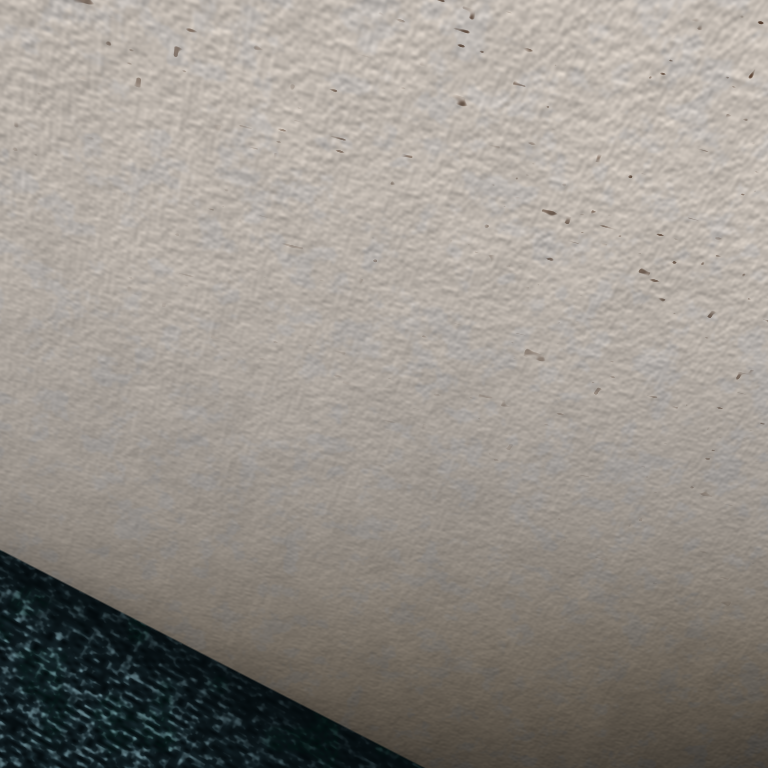
A Shadertoy shader for this texture:

```glsl
// Grainy beige plaster fading into shadow above a dark teal woven corner.

float hash(vec2 p) {
    return fract(sin(dot(p, vec2(127.1, 311.7))) * 43758.5453);
}

float noise(vec2 p) {
    vec2 cell = floor(p), f = fract(p);
    f = f * f * (3.0 - 2.0 * f);
    return mix(mix(hash(cell), hash(cell + vec2(1, 0)), f.x),
               mix(hash(cell + vec2(0, 1)), hash(cell + vec2(1, 1)), f.x), f.y);
}

float fbm(vec2 p) {
    float sum = 0.0, amp = 0.5;
    for (int i = 0; i < 4; i++) {
        sum += amp * noise(p);
        p = mat2(1.6, 1.2, -1.2, 1.6) * p + 7.3;
        amp *= 0.5;
    }
    return sum;
}

// Bumpy surface height with coarse and fine grains
float relief(vec2 p) {
    return 0.6 * noise(p * 95.0) + 0.4 * noise(p * 190.0 + 31.0);
}

vec3 plaster(vec2 uv) {
    // Broad light, brightest at the upper right
    float y = max(uv.y + 0.07 * (uv.x - 0.5) * uv.y, 0.0);
    float light = 0.77 - 0.47 * exp(-2.3 * y - 2.3 * y * y);
    light -= 0.03 * (1.0 - uv.x) * smoothstep(0.2, 0.5, uv.y);
    light -= 0.03 * smoothstep(0.65, 1.0, uv.x) * (1.0 - smoothstep(0.0, 0.35, uv.y));
    vec3 tint = mix(vec3(1.0, 0.917, 0.806), vec3(1.0, 0.957, 0.912),
                    smoothstep(0.33, 0.66, light));

    // Grain shrinks and flattens with distance down the wall
    vec2 p = (uv - vec2(0.5, 1.0)) * (1.5 - 0.6 * uv.y);
    p = mat2(0.96, 0.28, -0.28, 0.96) * p + 3.0;
    float rough = mix(0.07, 0.19, smoothstep(0.1, 1.0, uv.y + 0.2 * (uv.x - 0.5)));
    float bump = relief(p) - relief(p + vec2(-0.003, 0.005));
    float mottling = fbm(p * 22.0) - 0.47;
    float grain = rough * bump + 0.07 * mottling;
    grain += 0.035 * (noise(p * vec2(150.0, 230.0)) - 0.5);
    vec3 col = tint * (light + grain * (0.35 + light));

    // Cool pale patches and warm hollows
    col += vec3(-0.012, 0.0, 0.016) * smoothstep(0.48, 0.68, fbm(p * 35.0 + 9.0));

    // Sparse pits, more common at the upper right
    float pit = smoothstep(0.86, 0.96, noise(p * vec2(75.0, 110.0) + 50.0));
    pit *= smoothstep(0.5, 0.75, noise(p * 30.0 + 80.0));
    pit *= smoothstep(0.55, 1.5, uv.x * 0.6 + uv.y);
    return col * (1.0 - 0.65 * pit * vec3(0.85, 1.0, 1.1));
}

vec3 cloth(vec2 uv, float depth) {
    // Slanted strands with scattered pale flecks
    vec2 p = mat2(0.87, 0.5, -0.5, 0.87) * uv + 2.0;
    float strand = noise(p * vec2(105.0, 190.0));
    float thread = noise(p * vec2(210.0, 270.0) + 17.0);
    float fleck = smoothstep(0.48, 1.0, 0.6 * strand + 0.4 * thread);
    float lit = mix(0.45, 1.0, smoothstep(0.0, 0.1, depth));
    lit *= 1.0 - 0.5 * smoothstep(0.15, 0.45, uv.x);
    vec3 col = mix(vec3(0.015, 0.04, 0.05), vec3(0.11, 0.18, 0.205), strand * lit);
    col += vec3(0.32, 0.37, 0.38) * fleck * lit;
    float green = smoothstep(0.5, 0.75, noise(uv * 28.0));
    return col + vec3(-0.01, 0.025, 0.008) * green * thread;
}

void mainImage(out vec4 fragColor, in vec2 fragCoord) {
    vec2 uv = fragCoord / iResolution.xy;

    // Signed distance to the slanted boundary, positive on the wall
    float edge = (uv.y - 0.284 + 0.5136 * uv.x) / 1.124;
    float aa = 1.2 / iResolution.y;

    // Soft contact shadow along the boundary
    vec3 wall = plaster(uv) * (1.0 - 0.14 * exp(-max(edge, 0.0) / 0.03));
    vec3 col = mix(cloth(uv, -edge), wall, smoothstep(-aa, aa, edge));
    fragColor = vec4(clamp(col, 0.0, 1.0), 1.0);
}
```
